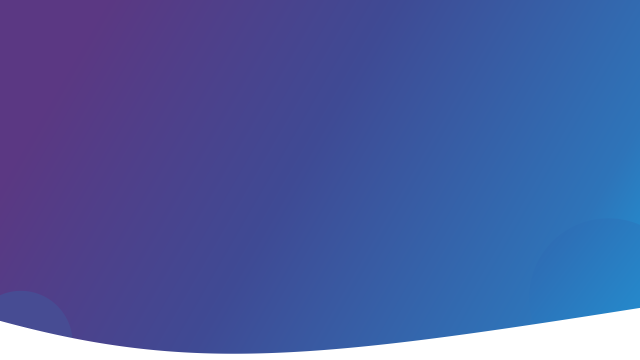
A Shadertoy shader for this background:

```glsl
const vec3 PURPLE = vec3(0.355, 0.220, 0.512);
const vec3 INDIGO = vec3(0.247, 0.290, 0.580);
const vec3 BLUE   = vec3(0.180, 0.455, 0.725);
const vec3 AZURE  = vec3(0.145, 0.535, 0.795);
const vec3 WHITE  = vec3(1.0);

// Gradient axis and the positions of its colour stops
const vec2 AXIS = vec2(0.866, -0.5);
const vec4 STOPS = vec4(0.13, 0.467, 0.84, 0.92);

// Discs: centre and radius, in canvas heights
const vec3 LARGE_DISC = vec3(1.690, 0.1736, 0.220);
const vec3 SMALL_DISC = vec3(0.058, 0.0486, 0.1435);
const vec3 LARGE_DISC_START = vec3(0.180, 0.430, 0.710);
const vec3 SMALL_DISC_COLOR = vec3(0.278, 0.298, 0.578);
const vec2 DISC_AXIS = vec2(0.8, -0.6);

// Lowest point of the wave: x as a share of width, y of height
const vec2 WAVE_LOW = vec2(0.365, 0.0174);

float ramp(float a, float b, float t) {
    return clamp((t - a) / (b - a), 0.0, 1.0);
}

vec3 backdrop(float t) {
    vec3 color = mix(PURPLE, INDIGO, ramp(STOPS.x, STOPS.y, t));
    color = mix(color, BLUE, ramp(STOPS.y, STOPS.z, t));
    return mix(color, AZURE, ramp(STOPS.z, STOPS.w, t));
}

float discMask(vec2 p, vec3 disc, float pixel) {
    return clamp(0.5 - (length(p - disc.xy) - disc.z) / pixel, 0.0, 1.0);
}

// Height of the white wave, with a steeper bend left of its low point
float waveHeight(float u) {
    float e = u - WAVE_LOW.x;
    float bend = e < 0.0 ? -1.0 : 0.24;
    return WAVE_LOW.y + e * e * (0.6 - 0.6 * e + bend * e * e);
}

void mainImage(out vec4 fragColor, in vec2 fragCoord) {
    float pixel = 1.0 / iResolution.y;
    vec2 p = fragCoord * pixel;
    vec2 size = vec2(iResolution.x * pixel, 1.0);

    // Diagonal gradient reaching from corner to corner
    float span = dot(size, abs(AXIS));
    float t = dot(p - 0.5 * size, AXIS) / span + 0.5;
    vec3 color = backdrop(t);

    // Discs
    float along = dot(p - LARGE_DISC.xy, DISC_AXIS) / LARGE_DISC.z;
    vec3 largeColor = mix(LARGE_DISC_START, AZURE, ramp(-1.0, 0.4, along));
    color = mix(color, largeColor, discMask(p, LARGE_DISC, pixel));
    color = mix(color, SMALL_DISC_COLOR, discMask(p, SMALL_DISC, pixel));

    // White wave along the bottom
    float above = p.y - waveHeight(fragCoord.x / iResolution.x);
    color = mix(color, WHITE, clamp(0.5 - above / pixel, 0.0, 1.0));

    fragColor = vec4(color, 1.0);
}
```
